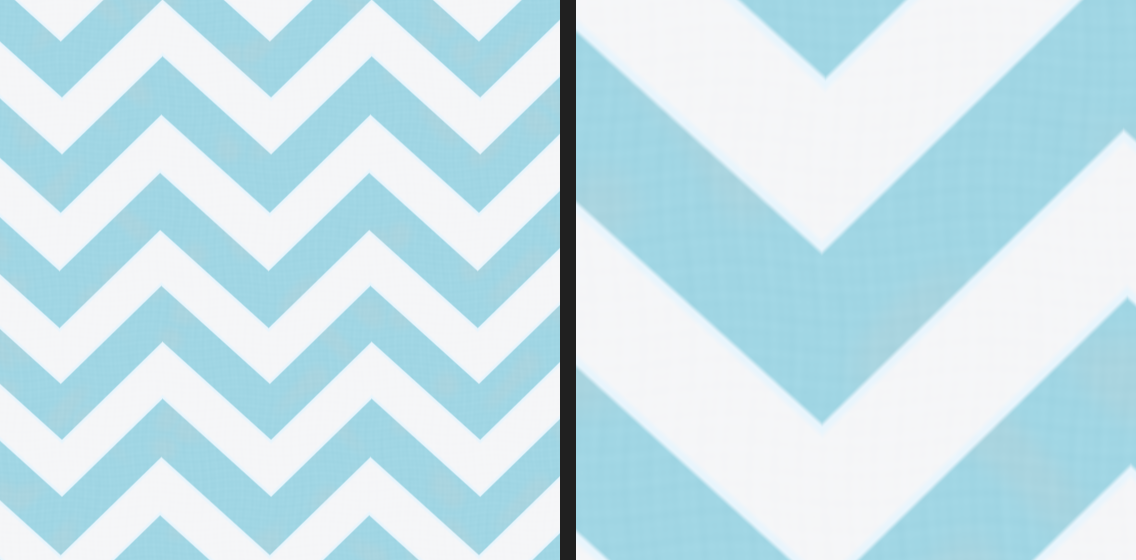
Left, the full canvas; right, a detail of the centre.
A three.js fragment shader for this pattern:

```glsl
// Sky blue and white chevron stripes printed on softly woven cotton.
#define PERIOD_X 0.3734   // width of one zigzag
#define PERIOD_Y 0.2038   // one blue band plus one white band
#define VALLEY_X 0.1085   // first valley, from the left
#define FIRST_EDGE 0.0742 // first band edge at a valley, from the top
#define RISE 0.1751       // height from valley to peak
#define PEAK_AT 0.481     // peak position within one zigzag
#define WOBBLE 0.0025     // print drift, repeating every three bands
#define SOFTNESS 0.0018   // half width of the blurred edge
#define BLUE vec3(0.627, 0.837, 0.892)
#define DULL_BLUE vec3(0.670, 0.830, 0.870)
#define WHITE vec3(0.960, 0.963, 0.970)
#define HALO vec3(0.910, 0.960, 0.990)

varying vec2 vUv;

const float TAU = 6.28319;

vec2 hash2(vec2 p) {
  vec2 q = vec2(dot(p, vec2(127.1, 311.7)), dot(p, vec2(269.5, 183.3)));
  return fract(sin(q) * 43758.5);
}

// Distance to the nearest jittered cell point
float cellular(vec2 p) {
  vec2 cell = floor(p);
  float nearest = 2.0;
  for (int j = -1; j <= 1; j++) {
    for (int i = -1; i <= 1; i++) {
      vec2 c = cell + vec2(float(i), float(j));
      nearest = min(nearest, length(c + hash2(c) - p));
    }
  }
  return nearest;
}

// Zigzag height above the valley line
float zigzag(float x) {
  float t = fract((x - VALLEY_X) / PERIOD_X);
  return RISE * min(t / PEAK_AT, (1.0 - t) / (1.0 - PEAK_AT));
}

// Signed distance to the nearest stripe edge, positive inside blue
float chevron(vec2 p) {
  float depth = 1.0 - p.y - FIRST_EDGE;
  float s = depth + zigzag(p.x);
  float drift = WOBBLE * sin(TAU * s / (3.0 * PERIOD_Y));
  s = depth + zigzag(p.x - drift) + drift;
  float band = fract(s / PERIOD_Y);
  float edge = 0.25 - abs(band - 0.5);
  float side = band < 0.5 ? 1.0 : -1.0;
  float slant = cos(atan(RISE, 0.5 * PERIOD_X));
  return side * (0.25 - abs(edge)) * PERIOD_Y * slant;
}

// Fine crossed threads with stretched slubs, about -1 to 1
float weave(vec2 p) {
  float warp = sin(p.x * 640.0 + 2.0 * sin(p.y * 37.0)) * sin(p.x * 211.0 + p.y * 9.0);
  float weft = sin(p.y * 590.0 + 2.0 * sin(p.x * 41.0)) * sin(p.y * 173.0 - p.x * 11.0);
  float slub = 0.5 - cellular(p * vec2(110.0, 22.0));
  return 0.35 * (warp + weft) + 0.6 * slub;
}

void main() {
  float d = chevron(vUv);

  // Faded patches in the blue dye
  vec2 warped = vUv * 9.0 + 0.25 * sin(vUv.yx * 31.0);
  float faded = 1.0 - smoothstep(0.08, 0.40, cellular(warped));
  vec3 blue = mix(BLUE, DULL_BLUE, 0.8 * faded);

  // Cool fringe on the white next to each edge
  float fringe = 1.0 - smoothstep(0.0025, 0.0075, -d);
  vec3 white = mix(WHITE, HALO, fringe);

  // Stripes, then cloth grain, stronger on the dyed bands
  float dyed = smoothstep(-SOFTNESS, SOFTNESS, d);
  vec3 color = mix(white, blue, dyed);
  color += weave(vUv) * mix(0.004, 0.013, dyed) * vec3(1.2, 0.9, 0.8);

  gl_FragColor = vec4(color, 1.0);
}
```
